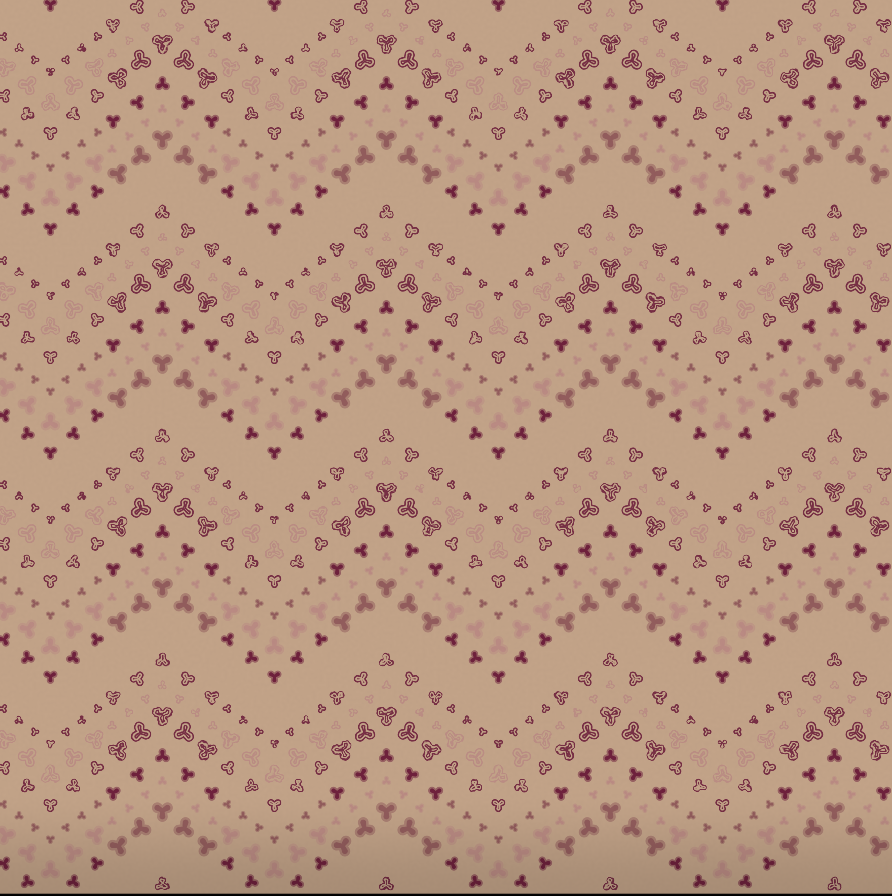
This pattern is drawn by a WebGL 2 fragment shader. Its source:

```glsl
#version 300 es
precision highp float;
// Zigzag bands of small trefoils, ringed above and solid below, on tan cloth.

uniform vec2 u_resolution;
out vec4 outColor;

const float PI = 3.14159265;
const float REPEATS = 4.0;              // tiles per canvas height
const vec2 PEAK = vec2(0.725, 0.051);   // top of the zigzag inside a tile
const float SOLID_DROP = 0.427;         // solid band below the ringed band
const float RING_PITCH = 0.0145;        // spacing of the concentric rings
const float RING_WEAR = 0.006;          // raggedness of the rings
const float HALO = 0.22;                // rim of solid trefoils, share of radius
const float HALO_TINT = 0.5;
const float GRAIN = 0.012;
const float SHADE_HEIGHT = 0.12;        // darkening along the lower edge
const float SHADE = 0.13;
const float BORDER = 0.0025;            // black strip at the lower edge

const vec3 TAN = vec3(0.757, 0.635, 0.530);
const vec3 PINK = vec3(0.725, 0.540, 0.510);
const vec3 ROSE = vec3(0.570, 0.360, 0.360);
const vec3 WINE = vec3(0.430, 0.130, 0.235);

// One strand from peak to valley; spacing and size change along it.
struct Chain {
  float drop, slope;
  int last, bend, lead;                 // last index, spacing change, size change
  float stride, leadRadius, tailRadius;
  float startTurn, turn;
};

const Chain CHAINS[3] = Chain[3](
  Chain(0.000, 0.74, 6, 2, 3, 0.110, 0.036, 0.022, 0.0, PI),
  Chain(0.111, 0.80, 6, 4, 4, 0.075, 0.023, 0.047, 0.0, PI * 4.0 / 3.0),
  Chain(0.243, 0.80, 5, 3, 3, 0.098, 0.050, 0.034, PI, PI * 4.0 / 3.0));

vec2 gradientAt(vec2 cell) {
  float h = fract(sin(dot(cell, vec2(127.1, 311.7))) * 43758.5);
  return vec2(cos(2.0 * PI * h), sin(2.0 * PI * h));
}

float gradientNoise(vec2 p) {
  vec2 i = floor(p), f = fract(p);
  vec2 u = f * f * f * (f * (f * 6.0 - 15.0) + 10.0);
  vec2 e = vec2(1.0, 0.0);
  float low = mix(dot(gradientAt(i), f), dot(gradientAt(i + e), f - e), u.x);
  float high = mix(dot(gradientAt(i + e.yx), f - e.yx),
                   dot(gradientAt(i + 1.0), f - 1.0), u.x);
  return mix(low, high, u.y);
}

// Three tapered arms, folded into a single sector.
float trefoil(vec2 p, float radius, float turn) {
  float sector = 2.0 * PI / 3.0;
  float a = mod(atan(p.x, p.y) + turn + 0.5 * sector, sector) - 0.5 * sector;
  vec2 q = length(p) * vec2(cos(a), sin(a));
  float arm = 0.52 * radius;
  float t = clamp(q.x / arm, 0.0, 1.0);
  return length(q - vec2(t * arm, 0.0)) - radius * mix(0.40, 0.48, t);
}

float inside(float d, float pixel) {
  return 1.0 - smoothstep(-0.5 * pixel, 0.5 * pixel, d);
}

float rings(float d, float pixel) {
  float offset = abs(fract(0.25 - d / RING_PITCH) - 0.5) * RING_PITCH;
  return inside(offset - 0.25 * RING_PITCH, pixel);
}

void main() {
  vec2 uv = gl_FragCoord.xy / u_resolution.y;
  float pixel = REPEATS / u_resolution.y;
  vec2 tile = uv * REPEATS - PEAK;
  float across = abs(fract(tile.x + 0.5) - 0.5);   // mirrored about each peak
  float wear = gradientNoise(uv * REPEATS * 61.0);

  vec3 color = TAN;
  for (int band = 0; band < 2; band++) {
    for (int k = 0; k < 3; k++) {
      Chain c = CHAINS[k];
      float tailStride = (0.5 - float(c.bend) * c.stride) / float(c.last - c.bend);
      for (int i = 0; i <= c.last; i++) {
        // Place along the strand, wrapping vertically into the next tile
        float x = float(min(i, c.bend)) * c.stride
                + float(max(i - c.bend, 0)) * tailStride;
        float drop = c.drop + c.slope * x + float(band) * SOLID_DROP;
        vec2 p = vec2(across - x, fract(tile.y + drop + 0.5) - 0.5);
        bool leading = i < c.lead;
        float radius = leading ? c.leadRadius : c.tailRadius;
        float turn = c.startTurn + c.turn * float(i) / float(c.last);
        float d = trefoil(p, radius, turn);

        if (band == 0) {
          // Ringed band; every second trefoil is more broken up
          float rough = RING_WEAR * (i % 2 == 0 ? 1.6 : 0.5);
          vec3 ink = k == 1 ? PINK : WINE;
          float cover = inside(d, pixel) * rings(d + rough * wear, pixel);
          color = mix(color, ink, cover * 0.9);
        } else {
          // Solid band with a paler rim
          vec3 ink = k == 1 ? PINK : ((k == 0) == leading ? WINE : ROSE);
          color = mix(color, mix(TAN, ink, HALO_TINT), inside(d, pixel));
          color = mix(color, ink, inside(d + HALO * radius, pixel));
        }
      }
    }
  }

  // Cloth grain, lower shade and border
  color *= 1.0 + GRAIN * wear;
  color *= 1.0 - SHADE * (1.0 - smoothstep(0.0, SHADE_HEIGHT, uv.y));
  color *= smoothstep(BORDER - 0.001, BORDER + 0.001, uv.y);
  outColor = vec4(color, 1.0);
}
```
